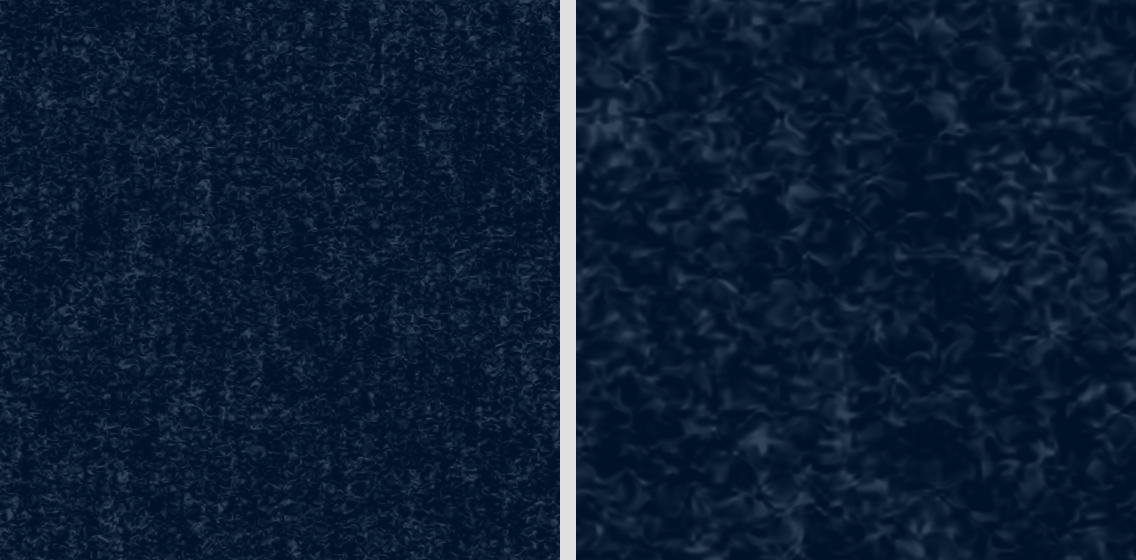
Left, the full canvas; right, a detail of the centre.
Give the GLSL for this texture, as a three.js fragment shader.

```glsl
varying vec2 vUv;

// Sine-free hash, 0 to 1
float hash(vec2 p) {
  vec3 q = fract(vec3(p.xyx) * 0.1031);
  q += dot(q, q.yzx + 33.33);
  return fract((q.x + q.y) * q.z);
}

// Smooth value noise, centred on zero with roughly unit deviation
float grain(vec2 uv, vec2 cells, float seed) {
  vec2 p = uv * cells + seed;
  vec2 cell = floor(p);
  vec2 f = fract(p);
  f = f * f * (3.0 - 2.0 * f);
  float low = mix(hash(cell), hash(cell + vec2(1.0, 0.0)), f.x);
  float high = mix(hash(cell + vec2(0.0, 1.0)), hash(cell + vec2(1.0, 1.0)), f.x);
  return (mix(low, high, f.y) - 0.5) * 4.66;
}

// Small wandering offset that bends and tilts the flecks
vec2 wander(vec2 uv, float amount) {
  vec2 cells = vec2(75.0, 85.0);
  return uv + amount * vec2(grain(uv, cells, 17.3), grain(uv, cells, 61.7));
}

// Layered cloth relief, from fine fibres to faint broad mottling
float clothTone(vec2 uv) {
  vec2 bent = wander(uv, 0.0018);
  float flecks = grain(bent, vec2(110.0, 185.0), 5.1);
  float fibres = grain(bent, vec2(225.0, 255.0), 93.4);
  float threads = grain(wander(uv, 0.0006), vec2(100.0, 16.0), 41.6);
  float clumps = grain(uv, vec2(34.0, 46.0), 29.2);
  float mottle = grain(uv, vec2(6.0, 5.0), 73.8);
  return 0.66 * flecks + 0.6 * fibres + 0.3 * threads + 0.24 * clumps + 0.1 * mottle;
}

// Navy dye: shadows flatten out, raised fibres brighten faster
vec3 navyDye(float tone) {
  vec3 navy = vec3(0.030, 0.100, 0.184);
  float z = clamp(tone, -1.7, 2.6);
  return max(navy + 0.035 * z + 0.01 * z * z, 0.0);
}

void main() {
  gl_FragColor = vec4(navyDye(clothTone(vUv)), 1.0);
}
```
